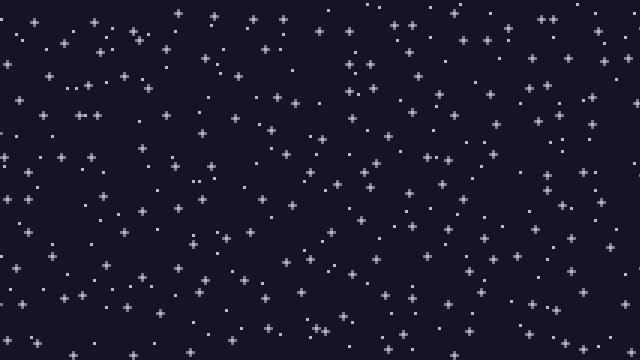
Give the GLSL for this texture, as a Shadertoy shader.

```glsl
const float ROWS = 120.0;   // square cells over the canvas height
const float BLOCK = 12.0;   // cells along one side of a scatter block
const vec3 NIGHT = vec3(0.086, 0.074, 0.145);
const vec3 ARM = vec3(0.495, 0.487, 0.540);
const vec3 CORE = vec3(0.735, 0.725, 0.770);

vec2 hash22(vec2 p, float seed) {
    vec3 q = fract(vec3(p.xyx + seed) * vec3(0.1031, 0.1030, 0.0973));
    q += dot(q, q.yzx + 33.33);
    return fract((q.xx + q.yz) * q.zy);
}

// Share of a pixel that a centred rectangle covers
float boxCover(vec2 p, vec2 halfSize, float pixel) {
    vec2 c = clamp(0.5 + (halfSize - abs(p)) / pixel, 0.0, 1.0);
    return c.x * c.y;
}

// Plus-shaped star: dim arms around a bright core
vec3 drawCross(vec3 col, vec2 p, float pixel) {
    float arms = max(boxCover(p, vec2(1.5, 0.5), pixel),
                     boxCover(p, vec2(0.5, 1.5), pixel));
    col = mix(col, ARM, arms);
    return mix(col, CORE, boxCover(p, vec2(0.5), pixel));
}

// Single-cell star
vec3 drawDot(vec3 col, vec2 p, float pixel) {
    return mix(col, CORE, boxCover(p, vec2(0.5), pixel));
}

// One block holds at most one cross and one dot, both snapped to cells
vec3 drawBlock(vec3 col, vec2 p, vec2 id, float pixel) {
    vec2 chance = hash22(id, 7.0);
    vec2 crossCell = 1.0 + floor(hash22(id, 23.0) * (BLOCK - 2.0));
    vec2 dotCell = floor(hash22(id, 61.0) * BLOCK);

    // Move a dot away when it would touch its cross
    vec2 gap = abs(dotCell - crossCell);
    if (max(gap.x, gap.y) < 3.0) dotCell = mod(dotCell + 0.5 * BLOCK, BLOCK);

    if (chance.x < 0.89) col = drawCross(col, p - crossCell - 0.5, pixel);
    if (chance.y < 0.92) col = drawDot(col, p - dotCell - 0.5, pixel);
    return col;
}

void mainImage(out vec4 fragColor, in vec2 fragCoord) {
    float pixel = ROWS / iResolution.y;
    vec2 cell = fragCoord * pixel;
    vec3 col = NIGHT;

    // Visit nearby blocks; each row slides sideways to hide the lattice
    float row = floor(cell.y / BLOCK);
    for (float j = -1.0; j <= 1.0; j++) {
        float y = row + j;
        float slide = floor(hash22(vec2(y, 3.0), 41.0).x * BLOCK);
        float column = floor((cell.x + slide) / BLOCK);
        for (float i = -1.0; i <= 1.0; i++) {
            vec2 id = vec2(column + i, y);
            vec2 p = cell + vec2(slide, 0.0) - id * BLOCK;
            col = drawBlock(col, p, id, pixel);
        }
    }
    fragColor = vec4(col, 1.0);
}
```
